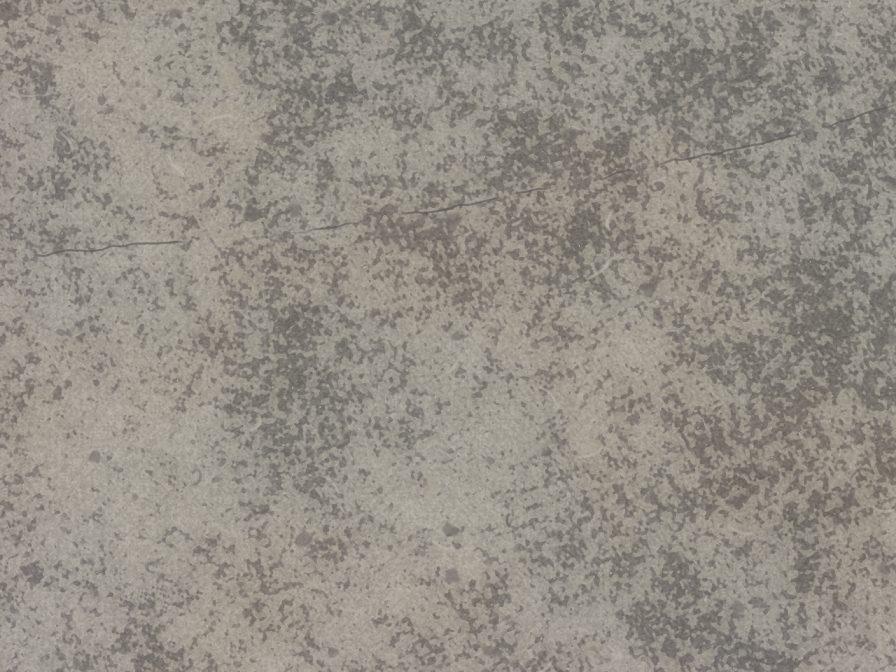
Give the GLSL for this texture, as a Shadertoy shader.

```glsl
// Worn grey limestone: a warm pale ground peppered with fine dark grains that
// gather in cloudy stains, plus soft pits, curved pale and dark shell slivers
// and one hairline crack. Layered value noise drives nearly everything.

float hash(vec2 p) {
    return fract(sin(dot(p, vec2(127.1, 311.7))) * 43758.5453);
}

float noise(vec2 p) {
    vec2 i = floor(p), f = fract(p);
    f = f * f * (3.0 - 2.0 * f);
    return mix(mix(hash(i), hash(i + vec2(1, 0)), f.x),
               mix(hash(i + vec2(0, 1)), hash(i + vec2(1, 1)), f.x), f.y);
}

mat2 rotation(float a) {
    return mat2(cos(a), sin(a), -sin(a), cos(a));
}

// Octaves are turned against each other to hide the lattice
float fbm(vec2 p) {
    float sum = 0.0, weight = 0.533;
    for (int i = 0; i < 4; i++) {
        sum += weight * noise(p);
        p = rotation(0.65) * p * 2.03 + 17.3;
        weight *= 0.5;
    }
    return sum;
}

// Coverage of a thin arc that tapers towards both ends
float arc(vec2 q, float radius, float halfAngle, float width, float pixel) {
    float along = abs(atan(q.y, q.x)) / halfAngle;
    float d = abs(length(q) - radius);
    return (1.0 - smoothstep(width * 0.4, width + pixel, d))
         * (1.0 - smoothstep(0.6, 1.0, along));
}

// Irregular spots, one per jittered cell, present with the given chance
float spots(vec2 p, float cells, float chance, float seed) {
    vec2 warped = p + 0.008 * (vec2(noise(p * 95.0 + seed), noise(p * 95.0 + seed + 40.0)) - 0.5);
    vec2 id = floor(warped * cells) + seed;
    vec2 center = 0.3 + 0.4 * vec2(hash(id), hash(id + 5.7));
    float size = mix(0.07, 0.22, pow(hash(id + 9.1), 2.0));
    float d = length(fract(warped * cells) - center);
    return step(hash(id + 3.3), chance) * (1.0 - smoothstep(size * 0.6, size * 1.15, d));
}

void mainImage(out vec4 fragColor, in vec2 fragCoord) {
    vec2 p = fragCoord / iResolution.y;
    float pixel = 1.0 / iResolution.y;

    // Cloudy stains, heavier towards the lower right
    float broad = fbm(p * 4.5 + 3.0) - 0.5;
    float mid = fbm(rotation(0.4) * p * 24.0 + 11.0) - 0.5;
    float stain = exp(-16.0 * dot(p - vec2(1.2, 0.25), p - vec2(1.2, 0.25)));
    stain *= smoothstep(0.35, 0.65, fbm(p * 7.0 + 60.0));

    // Dark grains, clustered where the stains are
    float coarse = noise(rotation(0.5) * p * 112.0);
    float fine = noise(rotation(1.1) * p * 215.0 + 31.0);
    float grain = 0.5 * (coarse + fine) + 0.5 * broad + 0.45 * mid + 0.06 * stain;
    float dark = smoothstep(0.47, 0.69, grain);

    // Pale ground with soft mottling and slight warm and pink drifts
    vec3 color = vec3(0.620, 0.602, 0.563);
    color += vec3(0.010, 0.002, -0.008) * (fbm(p * 3.0 + 80.0) - 0.5) * 3.0;
    color += vec3(0.010, 0.0, 0.004) * (exp(-p.x * 9.0) + exp(-p.y * 9.0));
    color -= 0.09 * broad + 0.07 * mid + 0.035 * stain;
    color -= vec3(0.132, 0.130, 0.114) * dark;
    color += 0.085 * (noise(rotation(0.8) * p * 260.0 + 90.0) - 0.5);
    color += 0.045 * (hash(floor(p * 384.0)) - 0.5);

    // Brownish pits and a few smooth pale inclusions
    color = mix(color, vec3(0.43, 0.41, 0.395), 0.55 * spots(p, 17.0, 0.22, 2.0));
    color = mix(color, vec3(0.45, 0.43, 0.41), 0.5 * spots(p, 36.0, 0.22, 21.0));
    color = mix(color, vec3(0.66, 0.63, 0.57), 0.5 * spots(p, 13.0, 0.12, 47.0));
    color = mix(color, vec3(0.72, 0.71, 0.68), 0.6 * spots(p, 70.0, 0.06, 73.0));

    // Curved slivers: mostly pale fibres, every fourth a small dark shell edge
    for (int i = 0; i < 36; i++) {
        vec2 id = vec2(float(i), 7.0);
        bool isShell = i % 4 == 0;
        vec2 center = vec2(1.3333 * hash(id), hash(id + 1.3));
        float radius = isShell ? mix(0.008, 0.018, hash(id + 2.6))
                               : mix(0.015, 0.07, hash(id + 2.6));
        float halfAngle = isShell ? 1.5 : 0.018 / radius + 0.15;
        vec2 q = rotation(6.2832 * hash(id + 4.1)) * (p - center);
        q += 0.004 * (noise(p * 60.0) - 0.5);
        float cover = arc(q, radius, halfAngle, 0.0018, pixel);
        vec3 sliver = isShell ? vec3(0.36, 0.35, 0.34) : vec3(0.74, 0.73, 0.69);
        color = mix(color, sliver, cover * mix(0.2, 0.65, hash(id + 6.2)));
    }

    // Hairline crack rising to the right, broken by noise
    float crackY = 0.615 + 0.065 * p.x + 0.08 * p.x * p.x
                 + 0.012 * (noise(vec2(p.x * 9.0, 4.0)) - 0.5)
                 + 0.005 * (noise(vec2(p.x * 60.0, 8.0)) - 0.5);
    float crack = 1.0 - smoothstep(0.0004, 0.0012 + pixel, abs(p.y - crackY));
    crack *= smoothstep(0.2, 0.6, noise(vec2(p.x * 24.0, 2.0)));
    color = mix(color, vec3(0.35, 0.34, 0.33), 0.65 * crack);

    fragColor = vec4(color, 1.0);
}
```
